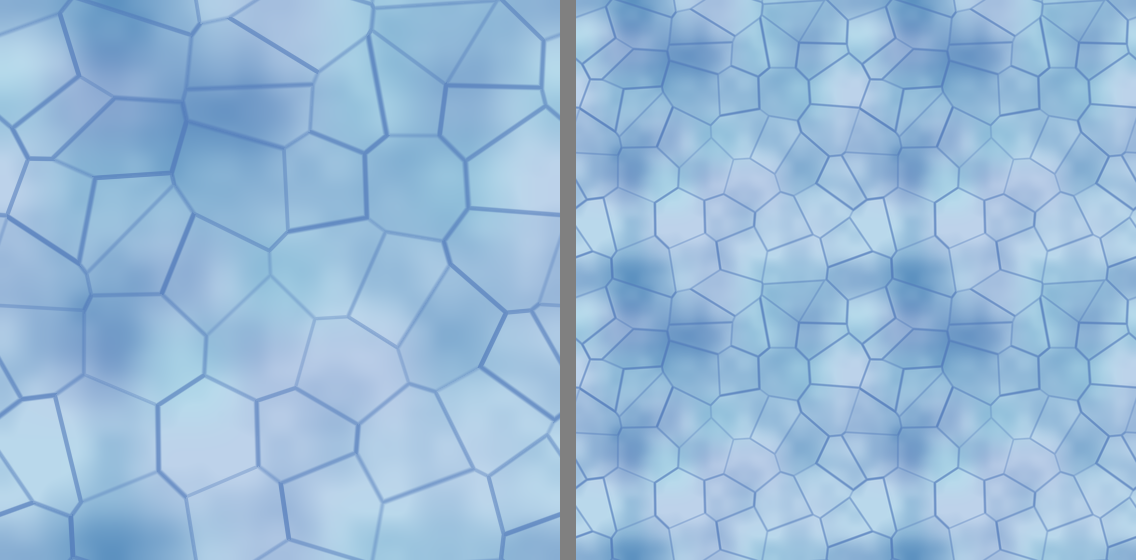
Left: one tile. Right: repeated 2 by 2.
A WebGL 2 fragment shader for this pattern:

```glsl
#version 300 es
precision highp float;
precision highp int;
// Pale blue ice: soft cloudy shading crossed by a web of straight cracks.
// Clouds are wrapped value noise; cracks are the borders of wrapped Voronoi
// cells, each border with its own strength, width and softness.

uniform vec2 u_resolution;
out vec4 outColor;

const vec3 DEEP_BLUE = vec3(0.33, 0.535, 0.735);
const vec3 PALE_BLUE = vec3(0.73, 0.84, 0.92);
const vec3 CRACK_BLUE = vec3(0.32, 0.48, 0.73);
const vec3 VIOLET_TINT = vec3(0.015, -0.025, -0.005);

const vec2 CELLS = vec2(6.0, 7.0);        // Voronoi cells across the canvas
const float JITTER = 0.86;
const float CELL_CONTRAST = 0.14;         // shade difference between cells
const vec2 CRACK_STRENGTH = vec2(0.32, 0.78);
const vec2 CRACK_HALF_WIDTH = vec2(0.0030, 0.0045);
const vec2 CRACK_SOFTNESS = vec2(0.0011, 0.0036);

const float CLOUD_REPEATS = 5.0;
const float CLOUD_LEVEL = 0.61;
const float CLOUD_CONTRAST = 1.2;
const float TINT_REPEATS = 6.0;

// Integer hash of a lattice point and a seed, giving two values in 0..1
vec2 hash2(vec2 p, uint seed) {
  uvec2 v = uvec2(p) + uvec2(seed * 131u, seed * 71u);
  v = v * 1664525u + 1013904223u;
  v.x += v.y * 1664525u;
  v.y += v.x * 1664525u;
  v ^= v >> 16u;
  v.x += v.y * 1664525u;
  v.y += v.x * 1664525u;
  v ^= v >> 16u;
  return vec2(v & 65535u) / 65535.0;
}

// Value noise that wraps after the given number of lattice steps
float wrappedNoise(vec2 uv, float repeats, uint seed) {
  vec2 p = uv * repeats;
  vec2 i = floor(p);
  vec2 f = p - i;
  f = f * f * f * (f * (f * 6.0 - 15.0) + 10.0);
  vec2 lo = mod(i, repeats);
  vec2 hi = mod(i + 1.0, repeats);
  float bottom = mix(hash2(lo, seed).x, hash2(vec2(hi.x, lo.y), seed).x, f.x);
  float top = mix(hash2(vec2(lo.x, hi.y), seed).x, hash2(hi, seed).x, f.x);
  return mix(bottom, top, f.y);
}

float clouds(vec2 uv) {
  return 0.60 * wrappedNoise(uv, CLOUD_REPEATS, 3u)
       + 0.28 * wrappedNoise(uv, CLOUD_REPEATS * 2.0, 5u)
       + 0.12 * wrappedNoise(uv, CLOUD_REPEATS * 4.0, 8u);
}

// Seed point of a cell, in canvas units
vec2 sitePosition(vec2 cell) {
  vec2 offset = hash2(mod(cell, CELLS), 11u) - 0.5;
  return (cell + 0.5 + JITTER * offset) / CELLS;
}

vec2 nearestCell(vec2 uv) {
  vec2 home = floor(uv * CELLS);
  vec2 nearest = home;
  float best = 9.0;
  for (int y = -2; y <= 2; y++) {
    for (int x = -2; x <= 2; x++) {
      vec2 cell = home + vec2(x, y);
      float d = distance(uv, sitePosition(cell));
      if (d < best) { best = d; nearest = cell; }
    }
  }
  return nearest;
}

// Coverage of the strongest crack along the borders of the given cell
float crackInk(vec2 uv, vec2 cell, float pixel) {
  vec2 site = sitePosition(cell);
  vec2 traits = hash2(mod(cell, CELLS), 17u);
  float ink = 0.0;
  for (int y = -2; y <= 2; y++) {
    for (int x = -2; x <= 2; x++) {
      if (x == 0 && y == 0) continue;
      vec2 other = cell + vec2(x, y);
      vec2 otherSite = sitePosition(other);
      float d = dot(0.5 * (site + otherSite) - uv, normalize(otherSite - site));
      // Both cells contribute equally, so the border agrees on either side
      vec2 pairTraits = fract(traits + hash2(mod(other, CELLS), 17u));
      float strength = mix(CRACK_STRENGTH.x, CRACK_STRENGTH.y, pairTraits.x);
      float halfWidth = mix(CRACK_HALF_WIDTH.x, CRACK_HALF_WIDTH.y, pairTraits.x);
      float softness = mix(CRACK_SOFTNESS.x, CRACK_SOFTNESS.y, pairTraits.y);
      softness = max(softness, 0.7 * pixel);
      float cover = 1.0 - smoothstep(halfWidth - softness, halfWidth + softness, d);
      ink = max(ink, strength * cover);
    }
  }
  return ink;
}

void main() {
  vec2 uv = gl_FragCoord.xy / u_resolution;
  float pixel = 1.0 / min(u_resolution.x, u_resolution.y);
  vec2 cell = nearestCell(uv);

  // Cloudy ice with a slight shade per cell
  float cellShade = hash2(mod(cell, CELLS), 23u).x - 0.5;
  float shade = CLOUD_LEVEL + CLOUD_CONTRAST * (clouds(uv) - 0.5);
  shade += CELL_CONTRAST * cellShade;
  vec3 color = mix(DEEP_BLUE, PALE_BLUE, clamp(shade, 0.0, 1.0));
  color += VIOLET_TINT * (2.0 * wrappedNoise(uv, TINT_REPEATS, 29u) - 1.0);

  // Cracks on top
  color = mix(color, CRACK_BLUE, crackInk(uv, cell, pixel));
  outColor = vec4(color, 1.0);
}
```
